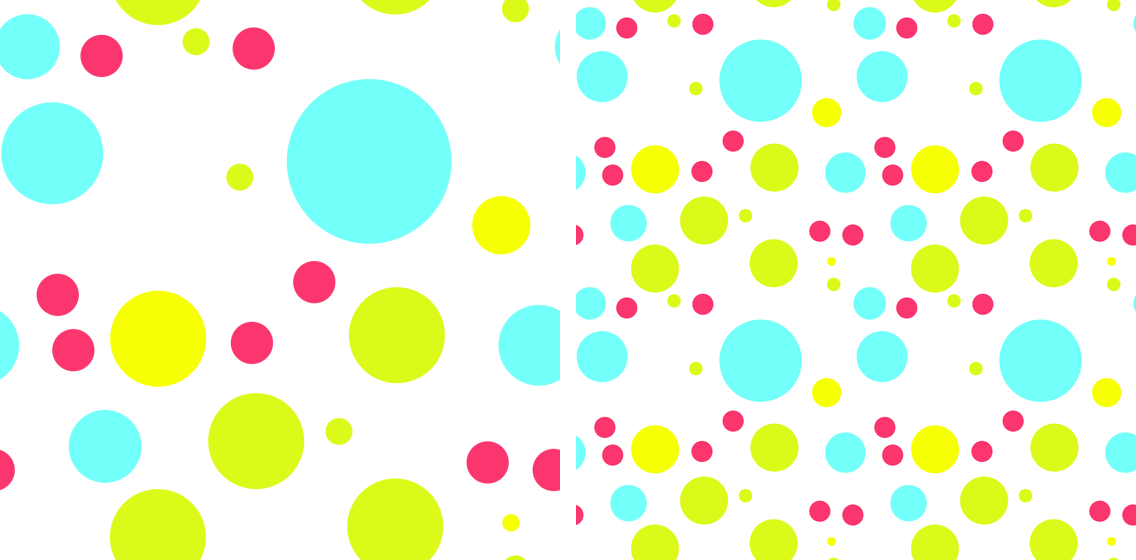
Left, the tile; right, the same tile 2 across and 2 down.
This pattern is drawn by a Shadertoy shader. Its source:

```glsl
const int DOTS = 24;
const vec3 CYAN = vec3(0.45, 1.0, 0.98);
const vec3 LIME = vec3(0.86, 0.98, 0.10);
const vec3 YELLOW = vec3(0.97, 1.0, 0.02);
const vec3 PINK = vec3(0.985, 0.21, 0.43);

// Integer hash, two values in 0..1
vec2 hash2(uint n) {
    uvec2 h = uvec2(n, n + 7919u) * 747796405u + 2891336453u;
    h = ((h >> ((h >> 28u) + 4u)) ^ h) * 277803737u;
    h = (h >> 22u) ^ h;
    return vec2(h >> 8u) / 16777216.0;
}

// Distance on the wrapping unit square
float wrapDistance(vec2 a, vec2 b) {
    vec2 d = a - b;
    return length(d - round(d));
}

// Radius and colour of each dot, from the largest to the smallest
float dotRadius(int i) {
    if (i == 0) return 0.147;
    if (i == 1) return 0.091;
    if (i < 7) return 0.0857;
    if (i < 10) return 0.072 - 0.007 * float(i - 7);
    if (i == 10) return 0.052;
    if (i < 19) return 0.0377;
    return i < 23 ? 0.024 : 0.0155;
}

vec3 dotColor(int i) {
    if (i < 2 || (i > 6 && i < 10)) return CYAN;
    if (i == 4 || i == 10 || i == 23) return YELLOW;
    return i > 10 && i < 19 ? PINK : LIME;
}

void mainImage(out vec4 fragColor, in vec2 fragCoord) {
    vec2 uv = fragCoord / iResolution.xy;
    float pixel = 1.0 / min(iResolution.x, iResolution.y);
    vec3 color = vec3(1.0);
    vec2 centers[DOTS];

    for (int i = 0; i < DOTS; i++) {
        float radius = dotRadius(i);
        vec2 center = vec2(0.0);
        bool isFree = false;

        // Try random spots; the required gap shrinks with each try
        for (int attempt = 0; attempt < 96 && !isFree; attempt++) {
            center = hash2(uint(i * 96 + attempt + 1));
            float gap = max(0.008, 0.04 - 0.0012 * float(attempt));
            isFree = true;
            for (int j = 0; j < i && isFree; j++) {
                isFree = wrapDistance(center, centers[j]) > radius + dotRadius(j) + gap;
            }
        }
        centers[i] = center;

        // Fill the dot with a smooth edge
        float edge = wrapDistance(uv, center) - radius;
        color = mix(color, dotColor(i), 1.0 - smoothstep(-0.75 * pixel, 0.75 * pixel, edge));
    }
    fragColor = vec4(color, 1.0);
}
```
